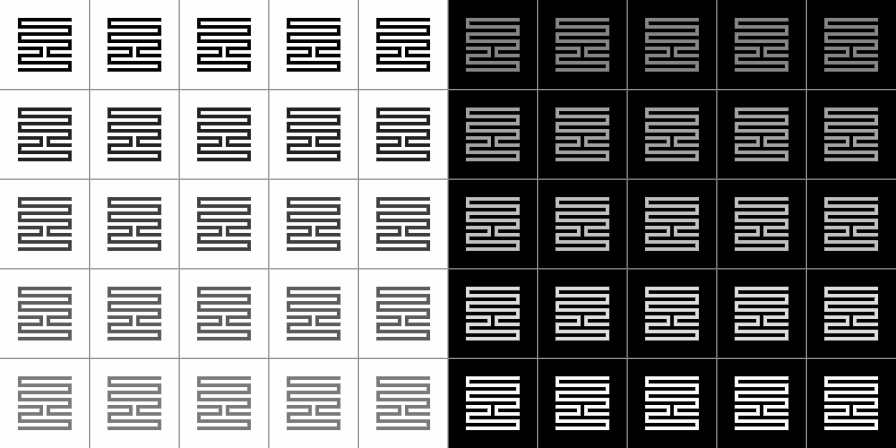
A Shadertoy shader for this pattern:

```glsl
// Grid of square meander emblems, grey ramps on a white half and a black half.

const float ROWS = 5.0;             // cells down
const float COLS = 10.0;            // cells across, half on each ground
const float EMBLEM_SIZE = 0.60;     // emblem side, in cells
const float UNITS = 15.0;           // emblem side, in stroke widths
const int   BARS = 8;               // horizontal strokes per emblem
const int   SPLIT_BAR = 4;          // this bar and the next are cut in the middle
const float RULE_WIDTH = 0.014;     // grid line width, in cells
const float RULE_GREY = 0.56;
const vec2  LIGHT_RAMP = vec2(0.01, 0.48);  // ink on white, top to bottom
const vec2  DARK_RAMP  = vec2(0.52, 0.99);  // ink on black, top to bottom
const float WHITE = 0.995;
const float BLACK = 0.005;

// Signed distance to the box spanning corners lo and hi.
float boxDistance(vec2 p, vec2 lo, vec2 hi) {
    vec2 q = abs(p - 0.5 * (lo + hi)) - 0.5 * (hi - lo);
    return length(max(q, 0.0)) + min(max(q.x, q.y), 0.0);
}

// Two interlocked strands; p is in stroke widths from the top left.
float emblemDistance(vec2 p) {
    float mid = 0.5 * UNITS;
    vec2 folded = vec2(mid - abs(p.x - mid), p.y);
    float d = 1e3;
    for (int i = 0; i < BARS; i++) {
        float top = 2.0 * float(i);
        bool split = i == SPLIT_BAR || i == SPLIT_BAR + 1;

        // Horizontal bar, mirrored about the centre gap when split
        float bar = split
            ? boxDistance(folded, vec2(0.0, top), vec2(mid - 0.5, top + 1.0))
            : boxDistance(p, vec2(0.0, top), vec2(UNITS, top + 1.0));
        d = min(d, bar);

        // Link down to the next bar, on alternating sides
        if (i == BARS - 1) break;
        bool onLeft = (i % 2 == 0) == (i < SPLIT_BAR);
        float x = i == SPLIT_BAR ? mid - 1.5 : (onLeft ? 0.0 : UNITS - 1.0);
        vec2 q = i == SPLIT_BAR ? folded : p;
        d = min(d, boxDistance(q, vec2(x, top), vec2(x + 1.0, top + 3.0)));
    }
    return d;
}

// Distance to the nearest inner grid line.
float ruleDistance(vec2 p) {
    vec2 line = clamp(round(p), vec2(1.0), vec2(COLS, ROWS) - 1.0);
    vec2 d = abs(p - line);
    return min(d.x, d.y) - 0.5 * RULE_WIDTH;
}

float coverage(float d, float pixel) {
    return clamp(0.5 - d / pixel, 0.0, 1.0);
}

void mainImage(out vec4 fragColor, in vec2 fragCoord) {
    // Cell coordinates, counted from the top left
    vec2 p = fragCoord / iResolution.xy * vec2(COLS, ROWS);
    p.y = ROWS - p.y;
    float pixel = ROWS / iResolution.y;

    // Ground and ink tone
    bool light = p.x < 0.5 * COLS;
    vec2 ramp = light ? LIGHT_RAMP : DARK_RAMP;
    float ink = mix(ramp.x, ramp.y, floor(p.y) / (ROWS - 1.0));
    float grey = light ? WHITE : BLACK;

    // Emblem, then grid lines
    float unit = EMBLEM_SIZE / UNITS;
    vec2 local = (fract(p) - 0.5) / unit + 0.5 * UNITS;
    grey = mix(grey, ink, coverage(emblemDistance(local) * unit, pixel));
    grey = mix(grey, RULE_GREY, coverage(ruleDistance(p), pixel));

    fragColor = vec4(vec3(grey), 1.0);
}
```
